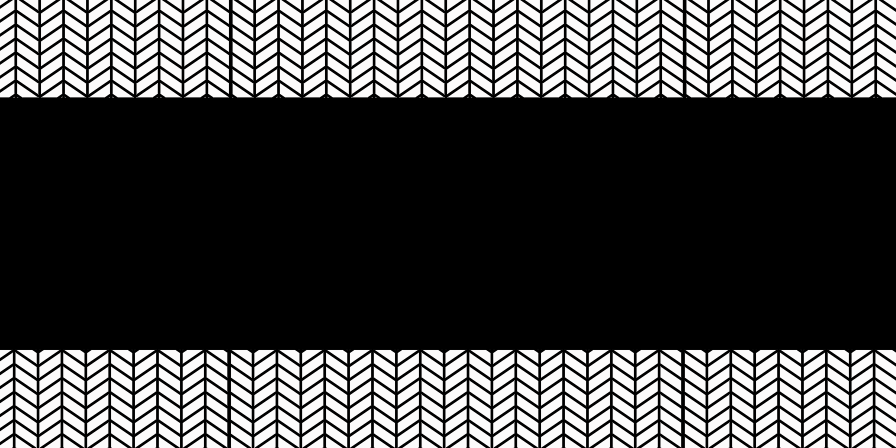
Reproduce this pattern procedurally as a WebGL 1 fragment shader.

```glsl
precision highp float;

uniform vec2 u_resolution;

// All lengths are fractions of the canvas height
#define TOP_BAND_EDGE 0.7826
#define LOW_BAND_EDGE 0.2188
#define COLUMNS 19.0
#define COLUMN_WIDTH 0.05332
#define ROW_HEIGHT 0.03125
#define CHEVRON_DROP 0.0365
#define STROKE_HALF 0.0030
#define SEAM_HALF 0.0041
#define TOP_ORIGIN vec2(0.5151, 0.7891)
#define LOW_ORIGIN vec2(0.5115, 0.2500)

const vec3 INK = vec3(0.0);
const vec3 PAPER = vec3(0.99, 0.985, 0.985);

// Signed distance to the strokes of a herringbone tile repeated sideways
float herringbone(vec2 p) {
  float tileWidth = COLUMNS * COLUMN_WIDTH;
  float x = mod(p.x, tileWidth);
  float column = x / COLUMN_WIDTH;
  float across = fract(column);

  // Even columns fall to the right, odd columns rise
  float rising = mod(floor(column), 2.0);
  float depth = mix(across, 1.0 - across, rising);
  float row = (p.y + CHEVRON_DROP * depth) / ROW_HEIGHT;
  float slantScale = COLUMN_WIDTH / length(vec2(COLUMN_WIDTH, CHEVRON_DROP));
  float slant = abs(fract(row + 0.5) - 0.5) * ROW_HEIGHT * slantScale;

  // Column dividers and the heavier seam between tiles
  float divider = min(across, 1.0 - across) * COLUMN_WIDTH;
  float seam = min(x, tileWidth - x);
  return min(min(slant, divider) - STROKE_HALF, seam - SEAM_HALF);
}

void main() {
  vec2 p = gl_FragCoord.xy / u_resolution.y;
  float pixel = 1.0 / u_resolution.y;

  // Upper and lower bands with their own pattern origins
  vec2 origin = p.y > 0.5 ? TOP_ORIGIN : LOW_ORIGIN;
  float strokes = herringbone(p - origin);
  float band = max(p.y - TOP_BAND_EDGE, LOW_BAND_EDGE - p.y);

  float paper = smoothstep(-0.6 * pixel, 0.6 * pixel, min(strokes, band));
  gl_FragColor = vec4(mix(INK, PAPER, paper), 1.0);
}
```
